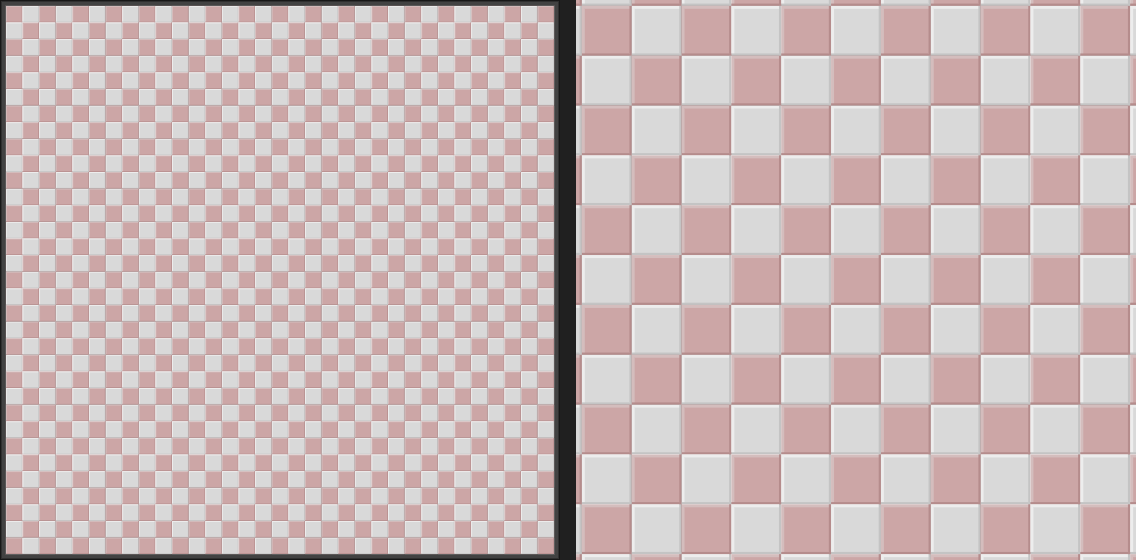
Left, the full canvas; right, a detail of the centre.
This pattern is drawn by a Shadertoy shader. Its source:

```glsl
// Pink and pale grey checkerboard of bevelled tiles inside a thin dark frame.

// Antialiased coverage of the band where distance d is below width w.
float band(float d, float w, float aa) {
    return clamp((w - d) / aa + 0.5, 0.0, 1.0);
}

// Checkered tiles, lit from the upper left; p counts tiles.
vec3 tiles(vec2 p, float aa) {
    vec2 cell = floor(p);
    vec2 f = p - cell;

    // Smooth checker sign: positive on pink tiles, zero along the joints
    vec2 joint = clamp(2.0 * min(f, 1.0 - f) / aa, 0.0, 1.0);
    float parity = 1.0 - 2.0 * mod(cell.x + cell.y, 2.0);
    float pink = 0.5 + 0.5 * parity * joint.x * joint.y;

    vec3 face = mix(vec3(0.85), vec3(0.80, 0.65, 0.65), pink);
    vec3 highlight = mix(vec3(0.93), vec3(0.83, 0.74, 0.74), pink);
    vec3 shadow = mix(vec3(0.77), vec3(0.71, 0.55, 0.55), pink);

    // Bevel: bright left and top edges, darker right and bottom edges
    vec3 color = mix(face, highlight, band(min(f.x, 1.0 - f.y), 0.06, aa));
    return mix(color, shadow, band(min(1.0 - f.x, f.y), 0.045, aa));
}

void mainImage(out vec4 fragColor, in vec2 fragCoord) {
    vec2 uv = fragCoord / iResolution.xy;
    float pixel = 1.0 / min(iResolution.x, iResolution.y);
    float frameWidth = 0.0104;

    // 33 by 33 tiles fill the area within the frame
    float scale = 33.0 / (1.0 - 2.0 * frameWidth);
    vec3 color = tiles((uv - frameWidth) * scale, pixel * scale);

    // Frame with a darker outer rim
    vec2 toEdge = min(uv, 1.0 - uv);
    float edge = min(toEdge.x, toEdge.y);
    vec3 frame = mix(vec3(0.26), vec3(0.09), band(edge, 0.0026, pixel));
    color = mix(color, frame, band(edge, frameWidth, pixel));

    fragColor = vec4(color, 1.0);
}
```
